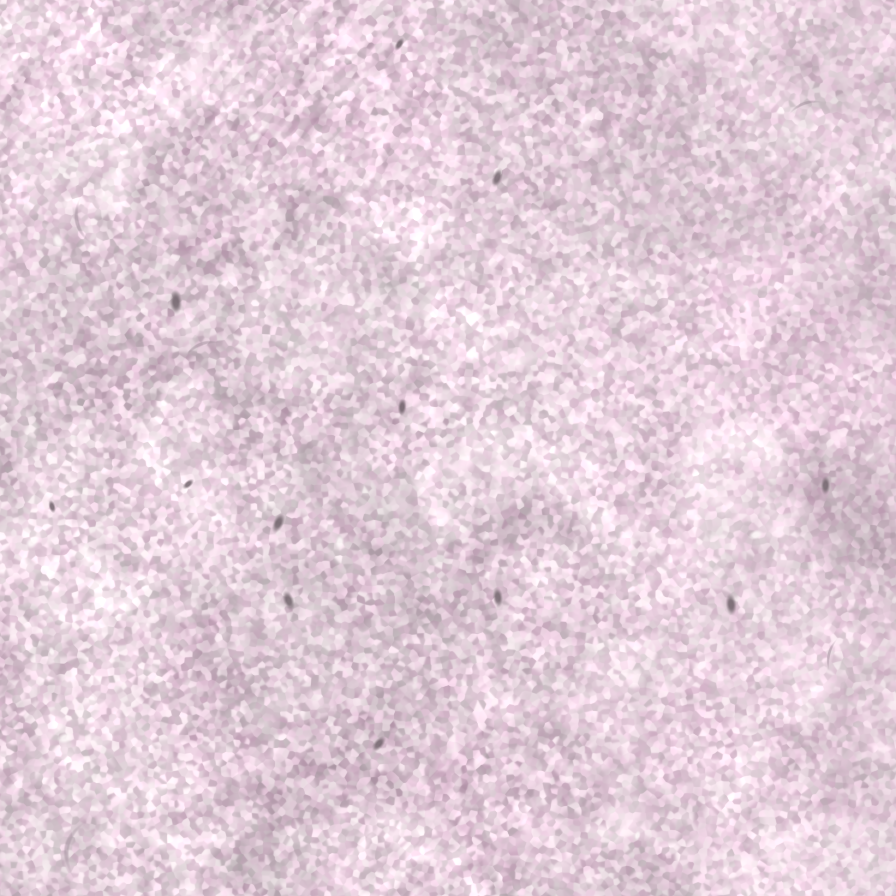
Reproduce this texture procedurally as a Shadertoy shader.

```glsl
// Draws mottled pink-grey stone with fine grain, faint diagonal scratches and scattered specks.

vec3 hash3(vec2 p) {
    vec3 q = fract(p.xyx * vec3(0.1031, 0.1030, 0.0973));
    q += dot(q, q.yxz + 33.33);
    return fract((q.xxy + q.yzz) * q.zyx);
}

// Smooth cellular noise: jittered points blend their values, x is tone and y is tint, both -1 to 1
vec2 cellNoise(vec2 p) {
    vec2 cell = floor(p), local = fract(p), sum = vec2(0.0);
    float total = 0.0;
    for (int y = -1; y <= 1; y++)
    for (int x = -1; x <= 1; x++) {
        vec2 offset = vec2(x, y);
        vec3 h = hash3(cell + offset + 71.0);
        vec2 d = offset + h.xy - local;
        float weight = exp(-8.0 * dot(d, d));
        sum += weight * (2.0 * hash3(cell + offset + 213.0).xy - 1.0);
        total += weight;
    }
    return sum / max(total, 1e-5);
}

// One rotated, slightly bent ellipse in a share of the grid cells
float specks(vec2 p, float grid, float share, vec2 radius, float bend, float seed) {
    vec2 cell = floor(p * grid);
    vec3 place = hash3(cell + seed);
    vec3 shape = hash3(cell + seed + 37.0);
    vec2 d = (fract(p * grid) - mix(vec2(0.3), vec2(0.7), place.xy)) / grid;
    float angle = 0.3 + 1.7 * shape.x;
    d = mat2(cos(angle), -sin(angle), sin(angle), cos(angle)) * d;
    d.y += bend * d.x * d.x;
    float r = length(d / (radius * mix(0.6, 1.2, shape.y)));
    return step(place.z, share) * (1.0 - smoothstep(0.35, 1.25, r));
}

void mainImage(out vec4 fragColor, in vec2 fragCoord) {
    vec2 p = fragCoord / iResolution.y;

    // Cloudy patches, with wavering outlines
    vec2 warped = p + 0.02 * sin(p.yx * 23.0 + 3.0 * sin(p * 11.0));
    vec2 broad = cellNoise(warped * 4.5 + 3.0);
    vec2 patches = cellNoise(warped * 12.0 + 17.0);
    vec2 blotches = cellNoise(warped * 30.0 + 41.0);
    float tone = 0.045 * broad.x + 0.042 * patches.x + 0.033 * blotches.x;
    float tint = 0.30 * broad.y + 0.25 * patches.y + 0.25 * blotches.y;

    // Fine grain, calmer toward the right
    vec2 grain = cellNoise(p * 150.0 + 5.0);
    vec2 clumps = cellNoise(p * 72.0 + 90.0);
    float roughness = 1.08 - 0.3 * smoothstep(0.55, 1.0, p.x) + 0.15 * patches.y;
    tone += roughness * (0.105 * grain.x + 0.035 * clumps.x);
    tint += 0.85 * grain.y + 0.35 * clumps.y;

    // Rising diagonal scratches in a few patches at the left
    vec2 along = vec2(0.66, 0.75);
    vec2 slanted = vec2(dot(p, along) * 18.0, dot(p, vec2(along.y, -along.x)) * 125.0);
    float scratched = smoothstep(-0.15, 0.5, broad.y) * smoothstep(0.8, 0.3, p.x);
    tone += 0.06 * scratched * cellNoise(slanted + 60.0).x;

    vec3 color = vec3(0.885, 0.80, 0.85) + tone * vec3(1.0, 1.02, 0.98);
    color += tint * vec3(0.012, -0.022, 0.004);

    // Faint curved marks, dark pits and pale flecks
    float marks = specks(p, 6.0, 0.18, vec2(0.024, 0.0028), 14.0, 11.0);
    float pits = specks(p, 8.0, 0.20, vec2(0.010, 0.005), 0.0, 53.0);
    float flecks = specks(p, 9.0, 0.14, vec2(0.008, 0.005), 0.0, 97.0);
    color = mix(color, vec3(0.62, 0.55, 0.60), 0.5 * marks);
    color = mix(color, vec3(0.42, 0.37, 0.40), 0.8 * pits);
    color = mix(color, vec3(1.0, 0.98, 0.98), 0.85 * flecks);

    fragColor = vec4(clamp(color, 0.0, 1.0), 1.0);
}
```
